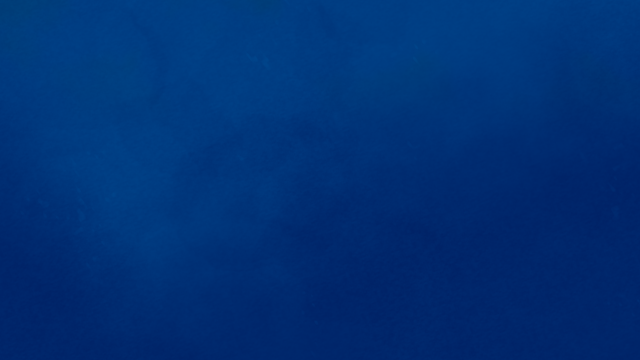
This texture is drawn by a WebGL 2 fragment shader. Its source:

```glsl
#version 300 es
precision highp float;
// Deep blue watercolour wash on fine paper: a pale upper field sinks into navy
// along a ragged V-shaped front. Overlapping noise-edged blots add faint steps,
// while fine grain and a few pale flecks give the paper its tooth.
uniform vec2 u_resolution;
out vec4 fragColor;

const vec3 NAVY = vec3(0.0, 0.140, 0.408);
const vec3 AZURE = vec3(0.0, 0.257, 0.530);
const vec3 TEAL_SHIFT = vec3(0.0, 0.004, -0.035);
const float VALLEY_X = 0.20;      // lowest point of the front, in canvas widths
const float VALLEY_Y = 0.15;
const float LEFT_SLOPE = 1.8;
const float RIGHT_SLOPE = 0.67;
const float FRONT_WOBBLE = 0.26;
const float FRONT_FRAY = 0.13;
const int BLOT_COUNT = 26;
const float BLOT_STRENGTH = 0.10;
const float BLOT_EDGE = 0.005;
const float GRAIN_SCALE = 150.0;
const float GRAIN_STRENGTH = 0.135;
const float FLECK_STRENGTH = 0.18;

// Integer hash, two values in 0..1
vec2 hash2(vec2 cell) {
    uvec2 v = uvec2(ivec2(cell)) * 1664525u + 1013904223u;
    v.x += v.y * 1664525u;
    v.y += v.x * 1664525u;
    v ^= v >> 16u;
    v.x += v.y * 1664525u;
    v.y += v.x * 1664525u;
    v ^= v >> 16u;
    return vec2(v >> 8u) / 16777216.0;
}

float valueNoise(vec2 p) {
    vec2 i = floor(p), f = fract(p);
    f = f * f * (3.0 - 2.0 * f);
    float low = mix(hash2(i).x, hash2(i + vec2(1, 0)).x, f.x);
    float high = mix(hash2(i + vec2(0, 1)).x, hash2(i + vec2(1, 1)).x, f.x);
    return mix(low, high, f.y);
}

// Layered noise centred on zero
float fbm(vec2 p) {
    float sum = 0.0, amp = 0.5;
    for (int i = 0; i < 5; i++) {
        sum += amp * (valueNoise(p) - 0.5);
        p = mat2(1.6, 1.2, -1.2, 1.6) * p + 17.3;
        amp *= 0.5;
    }
    return sum;
}

// Broad light-to-dark field above and below the front
float washTone(vec2 p, float aspect) {
    float x = p.x / aspect - VALLEY_X;
    float front = VALLEY_Y + max(-LEFT_SLOPE * x, RIGHT_SLOPE * x);
    float wobble = fbm(p * 3.2 + 4.0) * FRONT_WOBBLE + fbm(p * 12.0 + 25.0) * FRONT_FRAY;
    return 0.06 + 0.84 * smoothstep(-0.24, 0.5, p.y - front + wobble);
}

// Signed sum of blots: crisp ragged rim, fading towards the middle
float blotTone(vec2 p, float aspect) {
    vec2 ragged = p + 0.22 * vec2(fbm(p * 5.0 + 31.0), fbm(p * 5.0 + 73.0));
    float sum = 0.0;
    for (int i = 0; i < BLOT_COUNT; i++) {
        vec2 centre = hash2(vec2(i, 11)) * vec2(aspect, 1.0);
        vec2 traits = hash2(vec2(i, 47));
        float radius = mix(0.08, 0.25, traits.x);
        float d = length((ragged - centre) * vec2(0.85, 1.0)) - radius;
        float soft = BLOT_EDGE + 0.03 * traits.y * valueNoise(p * 4.0 + float(i));
        float body = 1.0 - smoothstep(-soft, soft, d);
        float fade = mix(0.35, 1.0, smoothstep(-radius, 0.0, d));
        sum += body * fade * (traits.y - 0.48) * 2.0;
    }
    return sum * BLOT_STRENGTH;
}

// Fine paper tooth, slightly slanted, stronger in some places
float paperGrain(vec2 p) {
    vec2 q = mat2(0.9, -0.35, 0.35, 0.9) * p * GRAIN_SCALE;
    float tooth = valueNoise(q * vec2(0.75, 1.2)) + 0.6 * valueNoise(q * 1.9 + 9.0) - 0.8;
    return tooth * mix(0.5, 1.2, valueNoise(p * 3.5 + 52.0));
}

// Rare short pale scratches
float fleckMask(vec2 p) {
    vec2 q = mat2(0.8, -0.6, 0.6, 0.8) * p;
    float place = smoothstep(0.80, 0.92, valueNoise(p * 7.0 + 90.0));
    return place * smoothstep(0.72, 0.95, valueNoise(q * vec2(85.0, 45.0)));
}

void main() {
    vec2 p = gl_FragCoord.xy / u_resolution.y;
    float aspect = u_resolution.x / u_resolution.y;

    float wash = washTone(p, aspect);
    float tone = wash + blotTone(p, aspect) * mix(0.5, 1.0, wash);
    tone += 0.09 * fbm(p * 11.0 + 60.0);
    tone = clamp(tone, 0.0, 1.0);
    tone += GRAIN_STRENGTH * paperGrain(p) + FLECK_STRENGTH * fleckMask(p);

    // Greener pigment pools near the top
    float pool = smoothstep(0.02, 0.16, fbm(p * 3.0 + 140.0)) * smoothstep(0.6, 0.95, p.y);
    vec3 colour = mix(NAVY, AZURE, tone) + TEAL_SHIFT * pool;
    fragColor = vec4(clamp(colour, 0.0, 1.0), 1.0);
}
```
